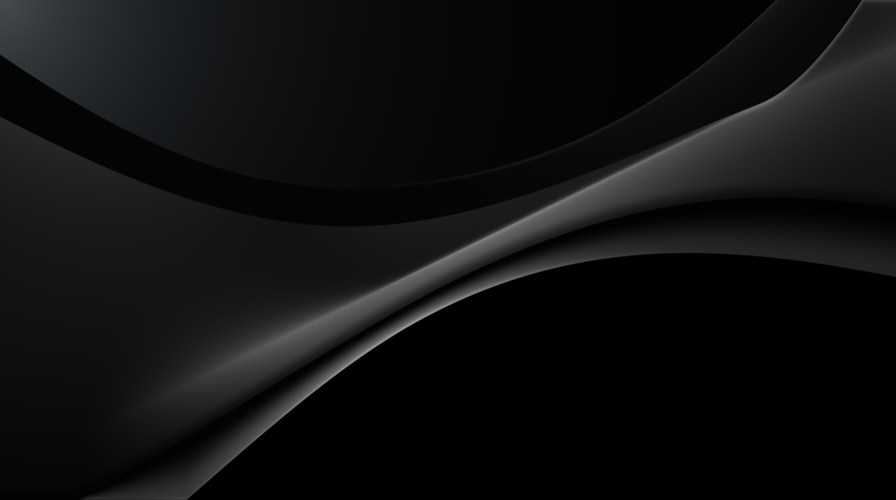
Write a Shadertoy shader that draws this background.

```glsl
// Cubic between two knots, each holding x, height and slope
float span(float x, vec3 a, vec3 b) {
    float w = b.x - a.x;
    float t = clamp((x - a.x) / w, 0.0, 1.0);
    float s = 1.0 - t;
    return mix(a.y, b.y, t * t * (3.0 - 2.0 * t)) + w * t * s * (a.z * s - b.z * t);
}

// Smooth edge through four knots
float edge(float x, vec3 a, vec3 b, vec3 c, vec3 d) {
    return x < b.x ? span(x, a, b) : x < c.x ? span(x, b, c) : span(x, c, d);
}

// Antialiased coverage of the side where d is positive
float cover(float d) {
    float px = 1.0 / iResolution.y;
    return smoothstep(-px, px, d);
}

// Thin soft line
float rim(float d, float width) {
    return exp(-d * d / (width * width));
}

void mainImage(out vec4 fragColor, in vec2 fragCoord) {
    vec2 uv = fragCoord / iResolution.xy;
    float x = uv.x, y = uv.y;

    // Heights of the sheet borders, from top to bottom
    float panelEdge = edge(x, vec3(0.0, 0.891, -1.23), vec3(0.378, 0.626, 0.0),
                           vec3(0.866, 1.0, 1.79), vec3(1.0, 1.26, 2.0));
    float bandEdge = edge(x, vec3(0.0, 0.767, -0.93), vec3(0.39, 0.547, 0.0),
                          vec3(0.846, 0.791, 0.7), vec3(0.964, 1.005, 2.7));
    float sheetEdge = edge(x, vec3(0.0846, 0.0, 0.93), vec3(0.456, 0.391, 1.0),
                           vec3(0.859, 0.605, 0.0), vec3(1.0, 0.586, -0.22));
    float ribbonEdge = edge(x, vec3(0.208, 0.0, 1.56), vec3(0.456, 0.347, 1.03),
                            vec3(0.768, 0.494, 0.0), vec3(1.0, 0.446, -0.35));

    // Top panel, lit from the left corner
    float corner = length(vec2(x * 1.786, 1.0 - y));
    vec3 panel = vec3(0.27, 0.295, 0.305) * exp(-2.7 * corner) + vec3(0.0, 0.003, 0.006);

    // Dark band with a sheen on its right
    float below = max(panelEdge - y, 0.0);
    float sheen = smoothstep(0.45, 0.9, x) * exp(-below * 9.0);
    vec3 band = vec3(0.014, 0.017, 0.02) + vec3(0.06, 0.065, 0.067) * sheen;
    band += 0.07 * rim(below, 0.005) * smoothstep(0.3, 0.6, x);

    // Middle sheet
    float depth = max(bandEdge - y, 0.0);
    float gray = 0.055 * smoothstep(-0.25, 0.45, y);
    gray += 0.10 * exp(-depth * 5.0) * (1.0 - smoothstep(0.0, 0.4, x));
    gray += 0.055 * exp(-depth * 7.0) * smoothstep(0.25, 0.5, x);
    gray += 0.18 * rim(depth, 0.009) * smoothstep(0.74, 0.88, x);

    // Fold across the sheet: crisp in the middle, soft at both ends
    float fold = y - (0.34 + 0.878 * (x - 0.333) - 0.25 * pow(max(x - 0.8, 0.0), 1.5));
    float softness = 0.004 + 0.07 * (1.0 - smoothstep(0.14, 0.46, x))
                   + 0.035 * smoothstep(0.78, 1.0, x);
    float strength = 0.34 * smoothstep(0.08, 0.36, x) * (1.0 - 0.62 * smoothstep(0.52, 0.95, x));
    float reach = mix(0.085, 0.12, smoothstep(0.5, 0.8, x));
    gray += strength * (fold > 0.0 ? exp(-fold / softness) : exp(fold / reach));
    gray += 0.07 * rim(fold, 0.006) * smoothstep(0.4, 0.55, x) * (1.0 - smoothstep(0.75, 0.9, x));
    gray *= mix(0.45, 1.0, smoothstep(0.0, 0.035, y - sheetEdge));
    vec3 sheet = gray * vec3(0.99, 1.0, 1.0);

    // Lower ribbon, shaded under the sheet and bright along its outer edge
    float across = clamp((sheetEdge - y) / max(sheetEdge - ribbonEdge, 0.01), 0.0, 1.0);
    float light = mix(0.13, 0.42, rim(x - 0.43, 0.19));
    float lit = light * smoothstep(0.12, 0.95, across);
    lit += 0.2 * rim(y - ribbonEdge, 0.006) * rim(x - 0.45, 0.2);
    vec3 ribbon = vec3(0.008) + lit * vec3(1.0, 1.0, 1.01);

    // Stack the layers from the black floor upwards
    vec3 color = mix(vec3(0.001), ribbon, cover(y - ribbonEdge));
    color = mix(color, sheet, cover(y - sheetEdge));
    color = mix(color, band, cover(y - bandEdge));
    color = mix(color, panel, cover(y - panelEdge));
    fragColor = vec4(color, 1.0);
}
```
